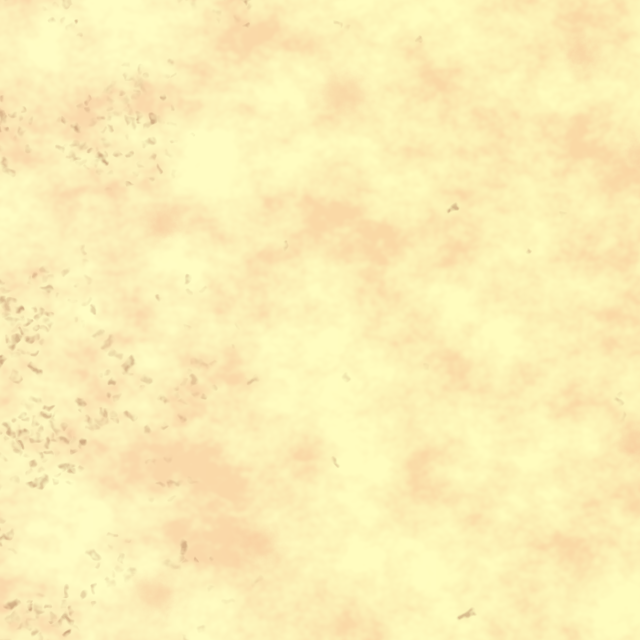
Write a WebGL 1 fragment shader that draws this texture.

```glsl
precision highp float;
// Aged cream plaster with mottled peach stains and soft brown flecks thickening to the left.

uniform vec2 u_resolution;

const vec3 PALE = vec3(1.0, 0.99, 0.755);
const vec3 CREAM = vec3(0.99, 0.94, 0.715);
const vec3 PEACH = vec3(0.98, 0.85, 0.655);
const vec3 ROSE = vec3(0.96, 0.74, 0.58);
const vec3 BROWN = vec3(0.75, 0.58, 0.43);

vec2 hash2(vec2 p) {
  vec3 q = fract(p.xyx * vec3(0.1031, 0.1030, 0.0973));
  q += dot(q, q.yzx + 33.33);
  return fract((q.xx + q.yz) * q.zy);
}

vec2 gradient(vec2 cell) {
  float angle = 6.2832 * hash2(cell).x;
  return vec2(cos(angle), sin(angle));
}

float gradientNoise(vec2 p) {
  vec2 i = floor(p);
  vec2 f = p - i;
  vec2 w = f * f * f * (f * (f * 6.0 - 15.0) + 10.0);
  vec2 e = vec2(1.0, 0.0);
  float low = mix(dot(gradient(i), f), dot(gradient(i + e.xy), f - e.xy), w.x);
  float high = mix(dot(gradient(i + e.yx), f - e.yx), dot(gradient(i + e.xx), f - e.xx), w.x);
  return mix(low, high, w.y);
}

float fbm(vec2 p, float gain) {
  float sum = 0.0;
  float amplitude = 1.0;
  for (int i = 0; i < 5; i++) {
    sum += amplitude * gradientNoise(p);
    p = mat2(1.64, 1.15, -1.15, 1.64) * p + 17.3;
    amplitude *= gain;
  }
  return sum;
}

float rodDistance(vec2 p, float angle, float halfLength) {
  vec2 axis = vec2(cos(angle), sin(angle));
  return length(p - axis * clamp(dot(p, axis), -halfLength, halfLength));
}

// Chance of a fleck: clustered, high on the left, rare on the right
float fleckChance(vec2 p) {
  float left = 1.0 - smoothstep(0.04, 0.46, p.x - 0.2 * smoothstep(0.85, 1.0, p.y));
  float cluster = smoothstep(-0.12, 0.3, gradientNoise(p * 7.0 + 41.0));
  return 0.004 + 0.85 * left * cluster;
}

// Short rods at random angles, one at most per cell
float flecks(vec2 p, float cells, float halfWidth, float seed) {
  float cover = 0.0;
  vec2 home = floor(p * cells);
  for (int y = -1; y <= 1; y++) {
    for (int x = -1; x <= 1; x++) {
      vec2 cell = home + vec2(float(x), float(y));
      vec2 shape = hash2(cell + seed + 71.0);
      vec2 pick = hash2(cell + seed + 137.0);
      vec2 center = (cell + hash2(cell + seed)) / cells;
      float halfLength = mix(0.05, 0.42, shape.x * shape.x) / cells;
      float d = rodDistance(p - center, (shape.y - 0.6) * 2.8, halfLength);
      float ink = 1.0 - smoothstep(0.2 * halfWidth, 1.9 * halfWidth, d);
      float present = step(pick.x, fleckChance(center));
      cover = max(cover, ink * present * mix(0.15, 0.7, pick.y * pick.y));
    }
  }
  return cover;
}

// Rare soft round stains
float spots(vec2 p, float cells, float chance) {
  float cover = 0.0;
  vec2 home = floor(p * cells);
  for (int y = -1; y <= 1; y++) {
    for (int x = -1; x <= 1; x++) {
      vec2 cell = home + vec2(float(x), float(y));
      vec2 pick = hash2(cell + 211.0);
      vec2 d = (p * cells - cell - hash2(cell + 307.0)) / mix(0.16, 0.34, pick.y);
      cover += step(pick.x, chance) * exp(-dot(d, d));
    }
  }
  return min(cover, 1.0);
}

void main() {
  vec2 p = gl_FragCoord.xy / u_resolution.y;
  float leftness = 1.0 - smoothstep(0.1, 0.7, p.x);

  // Mottled stains: broad clouds, patchy middle sizes and soft grain
  float cloud = fbm(p * vec2(4.6, 5.6) + 3.0, 0.68);
  float mottle = gradientNoise(p * vec2(34.0, 44.0) + 7.0);
  float creases = gradientNoise(p * vec2(24.0, 62.0) + 19.0);
  float grain = gradientNoise(p * 95.0 + 5.0);
  float stain = 0.41 + 0.84 * cloud + 0.35 * cloud * abs(cloud);
  stain += 0.16 * mottle + 0.2 * leftness * creases + 0.14 * grain;

  vec3 color = mix(PALE, CREAM, smoothstep(-0.2, 0.56, stain));
  color = mix(color, PEACH, smoothstep(0.32, 1.1, stain));
  color.b += 0.02 * (leftness - 0.4);

  // Rosy spots with ragged edges
  vec2 ragged = p + 0.016 * vec2(fbm(p * 30.0, 0.6), fbm(p * 30.0 + 13.0, 0.6));
  color = mix(color, ROSE, 0.45 * spots(ragged, 9.0, 0.08));

  // Brown flecks, large then fine, bent and unevenly worn
  vec2 rough = p + 0.006 * vec2(gradientNoise(p * 85.0), gradientNoise(p * 85.0 + 31.0));
  float wear = clamp(0.85 + 1.2 * gradientNoise(p * 120.0 + 11.0), 0.2, 1.0);
  color = mix(color, BROWN, wear * flecks(rough, 38.0, 0.0038, 0.0));
  color = mix(color, BROWN, 0.7 * wear * flecks(rough, 60.0, 0.0028, 503.0));

  gl_FragColor = vec4(clamp(color, 0.0, 1.0), 1.0);
}
```
